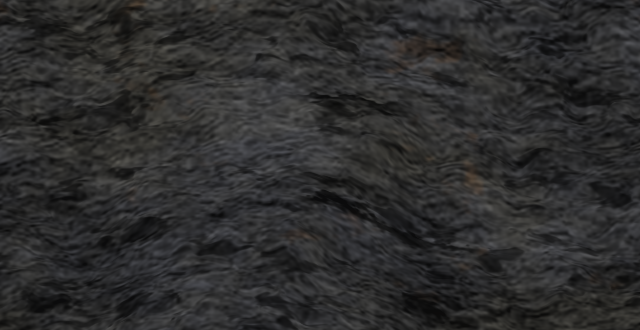
Write a Shadertoy shader that draws this texture.

```glsl
// Dark weathered rock face with folded, ragged strata and shadowed ledges.

#define MEAN_TONE 0.188
#define CONTRAST 0.061
#define STRATA_SCALE vec2(3.2, 7.0)
#define FOLD_HEIGHT 0.19
#define FOLD_CENTRE 0.85
#define RELIEF_STEP 0.012
#define GRAIN_SCALE vec2(70.0, 95.0)
#define PIT_SCALE vec2(6.0, 15.0)
#define PIT_DEPTH 0.50
#define LEDGE_DEPTH 0.65
#define TINT_AMOUNT 0.45

float hash(vec2 p) {
    return fract(sin(dot(p, vec2(127.1, 311.7))) * 43758.5453);
}

// Smooth value noise, centred on zero with a spread of about one
float noise(vec2 p) {
    vec2 cell = floor(p);
    vec2 f = fract(p);
    f = f * f * (3.0 - 2.0 * f);
    float low = mix(hash(cell), hash(cell + vec2(1, 0)), f.x);
    float high = mix(hash(cell + vec2(0, 1)), hash(cell + vec2(1, 1)), f.x);
    return (mix(low, high, f.y) - 0.5) * 4.65;
}

// Layered noise, rescaled to keep a spread of about one
float fbm(vec2 p, int octaves, float gain) {
    float sum = 0.0, power = 0.0, amp = 1.0;
    mat2 turn = mat2(0.8, 0.6, -0.6, 0.8) * 2.03;
    for (int i = 0; i < octaves; i++) {
        sum += amp * noise(p);
        power += amp * amp;
        amp *= gain;
        p = turn * p + 17.3;
    }
    return sum / sqrt(power);
}

// Flattens the fold: strata rise on the left and dip on the right
vec2 unfold(vec2 p) {
    float reach = p.x < FOLD_CENTRE ? 0.65 : 0.45;
    float x = (p.x - FOLD_CENTRE) / reach;
    float lift = FOLD_HEIGHT * exp(-x * x) * (1.1 - 0.5 * p.y);
    float wobble = 0.016 * fbm(p * 3.5 + 4.0, 2, 0.5);
    return vec2(p.x, p.y - lift + wobble);
}

// Breaks the layers into short, ragged flakes
vec2 fracture(vec2 q) {
    vec2 s = q * vec2(16.0, 24.0);
    return q + vec2(0.010, 0.006) * vec2(noise(s + 8.0), noise(s + 63.0));
}

float strataHeight(vec2 q) {
    return fbm(q * STRATA_SCALE + 31.0, 5, 0.80);
}

// Shadowed hollows between the flakes
float pits(vec2 q) {
    return smoothstep(0.5, 1.7, fbm(q * PIT_SCALE + 71.0, 4, 0.70));
}

// Long overhangs along the dipping side of the fold
float ledges(vec2 q) {
    float shadow = 0.0;
    float ragged = 0.012 * fbm(q * vec2(9.0, 16.0) + 5.0, 4, 0.7);
    for (int i = 0; i < 2; i++) {
        float k = float(i);
        float d = q.y - 0.235 - 0.375 * k + ragged;
        float band = smoothstep(-0.040, -0.010, d) * smoothstep(0.010, -0.004, d);
        float span = smoothstep(0.85, 0.97, q.x) * smoothstep(1.55 - 0.25 * k, 1.35 - 0.25 * k, q.x);
        shadow = max(shadow, band * span);
    }
    return shadow;
}

void mainImage(out vec4 fragColor, in vec2 fragCoord) {
    vec2 p = fragCoord / iResolution.y;
    vec2 layer = unfold(p);
    vec2 q = fracture(layer);

    // Light from above picks out the upward-facing sides of the layers
    float height = strataHeight(q);
    float relief = height - strataHeight(q + vec2(-0.3, 1.0) * RELIEF_STEP);
    float patches = fbm(p * vec2(2.2, 3.4) + 50.0, 3, 0.6);
    float grain = noise(layer * GRAIN_SCALE);

    float tone = 0.40 * height + 0.66 * relief + 0.36 * patches + 0.34 * grain;
    tone = MEAN_TONE + CONTRAST * tone;
    tone *= 1.0 - PIT_DEPTH * pits(q);
    tone *= 1.0 - LEDGE_DEPTH * ledges(layer);
    tone = clamp(tone, 0.045, 0.36);

    // Faint olive and slate-blue areas, with a few rusty stains
    float hue = 0.7 * fbm(p * vec2(2.5, 3.5) + 90.0, 3, 0.6) + 0.3 * noise(q * vec2(18.0, 32.0));
    vec3 tint = 1.0 + TINT_AMOUNT * clamp(hue, -1.5, 1.5) * vec3(0.045, 0.020, -0.085);
    float rust = smoothstep(1.3, 2.6, fbm(p * vec2(5.0, 7.0) + 140.0, 4, 0.65));
    tint *= mix(vec3(1.0), vec3(1.16, 0.98, 0.84), rust);

    fragColor = vec4(tone * tint, 1.0);
}
```
